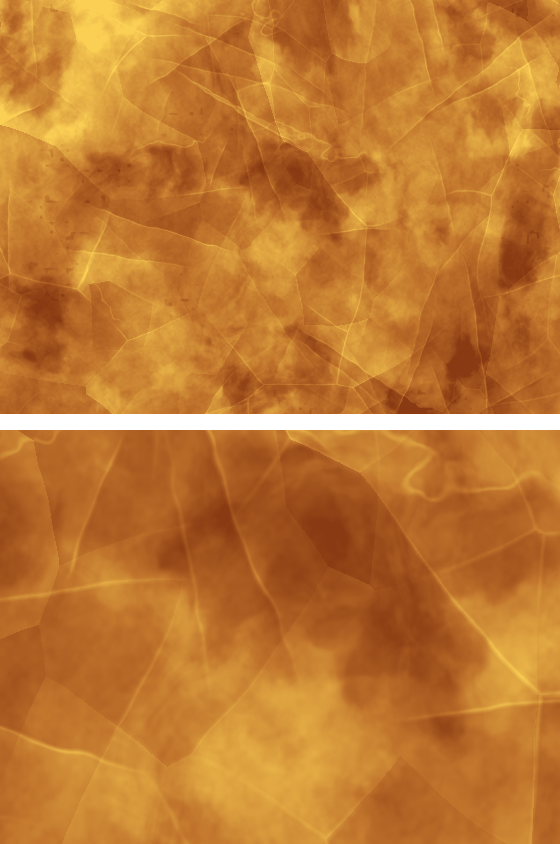
Top, the full canvas; bottom, a detail of the centre.
Give the GLSL for this texture, as a WebGL 2 fragment shader.

```glsl
#version 300 es
precision highp float;
// Crumpled amber parchment: cloudy stains, overlapping plates and bright creases.

uniform vec2 u_resolution;
out vec4 fragColor;

float hash(vec2 p) {
  return fract(sin(dot(p, vec2(127.1, 311.7))) * 43758.5453);
}

float noise(vec2 p) {
  vec2 i = floor(p), f = fract(p);
  f = f * f * (3.0 - 2.0 * f);
  return mix(mix(hash(i), hash(i + vec2(1, 0)), f.x),
             mix(hash(i + vec2(0, 1)), hash(i + vec2(1, 1)), f.x), f.y);
}

float fbm(vec2 p) {
  float sum = 0.0, amp = 0.5;
  for (int i = 0; i < 6; i++) {
    sum += amp * noise(p);
    p = mat2(1.6, 1.2, -1.2, 1.6) * p + 7.3;
    amp *= 0.5;
  }
  return sum;
}

// Voronoi plates: x = distance to the border, y = tilted tone of the plate
vec2 plates(vec2 p) {
  vec2 cell = floor(p), near = vec2(9.0), next = vec2(9.0), id = cell;
  for (int j = -2; j <= 2; j++) {
    for (int i = -2; i <= 2; i++) {
      vec2 c = cell + vec2(i, j);
      vec2 r = c + vec2(hash(c), hash(c + 31.7)) - p;
      if (dot(r, r) < dot(near, near)) {
        next = near;
        near = r;
        id = c;
      } else if (dot(r, r) < dot(next, next)) {
        next = r;
      }
    }
  }
  float angle = 6.283 * hash(id + 5.1);
  float tone = hash(id + 9.4) - 0.5 + 0.7 * dot(near, vec2(cos(angle), sin(angle)));
  return vec2(dot(0.5 * (near + next), normalize(next - near)), tone);
}

// Thin soft line around d = 0
float crease(float d, float width) {
  return 1.0 - smoothstep(0.0, width, abs(d));
}

// Scattered folds: lit on one side, shaded on the other, with a bright rim
float folds(vec2 p) {
  float sum = 0.0, wobble = 0.009 * (noise(p * 12.0) - 0.5) + 0.005 * (noise(p * 50.0) - 0.5);
  for (int i = 0; i < 52; i++) {
    vec2 seed = vec2(float(i) * 1.37, 4.2);
    vec2 q = p - vec2(1.4 * hash(seed), hash(seed + 2.6));
    float angle = 6.283 * hash(seed + 7.9);
    float halfLength = mix(0.06, 0.24, hash(seed + 11.3));
    q = mat2(cos(angle), -sin(angle), sin(angle), cos(angle)) * q;
    float d = q.y + wobble + 0.8 * (hash(seed + 15.8) - 0.5) * q.x * q.x;
    float mask = 1.0 - smoothstep(0.5, 1.0, abs(q.x) / halfLength);
    float lit = smoothstep(-0.0015, 0.0015, d);
    float shade = mix(-0.15, 0.13, lit) * exp(-abs(d) / 0.03);
    float rim = 0.3 * crease(d, 0.0036) * (0.2 + noise(p * 25.0 + seed));
    sum += mask * (shade + rim) * mix(0.25, 1.0, hash(seed + 19.2));
  }
  return sum;
}

void main() {
  vec2 p = gl_FragCoord.xy / u_resolution.y;
  vec2 warp = vec2(fbm(p * 3.0 + 2.0), fbm(p * 3.0 + 23.0)) - 0.5;
  vec2 bend = vec2(noise(p * 3.5 + 2.0), noise(p * 3.5 + 23.0)) - 0.5;

  // Pale top, brown base and drifting clouds
  float light = 0.36 + 0.48 * p.y;
  light += 0.95 * (fbm(p * 3.4 + 1.2 * warp + 64.0) - 0.5);

  // Rusty stains with ragged borders, paler patches and mottling
  float stain = fbm(p * vec2(8.0, 6.5) + 2.0 * warp + 27.0);
  light -= 0.42 * smoothstep(0.51, 0.69, stain);
  light += 0.2 * smoothstep(0.5, 0.68, fbm(p * 9.0 - 2.0 * warp + 71.0));
  light += 0.5 * (fbm(p * vec2(17.0, 14.0) + 4.0 * warp + 5.0) - 0.5);

  // Large and small plates whose borders are mostly worn away
  vec2 large = plates(p * 3.3 + 0.5 * bend + 0.12 * warp + 3.0);
  vec2 small = plates(p * vec2(6.8, 5.4) + 0.8 * bend + 0.2 * warp + 17.0);
  float worn = smoothstep(0.45, 0.75, noise(p * 6.0 + 8.0));
  light += 0.2 * large.y + 0.17 * small.y;
  light += worn * (0.2 * crease(large.x, 0.011) + 0.08 * exp(-large.x / 0.08));
  light += smoothstep(0.5, 0.8, noise(p * 7.0 + 47.0)) * 0.14 * crease(small.x, 0.019);
  light += folds(p);

  // Torn, wandering ridges
  float ridge = fbm(p * 2.6 + 55.0) - 0.5;
  light += 0.22 * crease(ridge, 0.007) * smoothstep(0.55, 0.8, noise(p * 5.0 + 33.0));

  // Brushed fibres, grain and small dark specks
  light += 0.22 * (fbm(p * vec2(52.0, 36.0) + 6.0 * warp) - 0.5);
  light += 0.07 * (noise(p * 170.0) - 0.5);
  light -= 0.2 * smoothstep(0.8, 0.95, noise(p * 80.0)) * smoothstep(0.65, 0.85, noise(p * 7.0 + 90.0));

  // Rust to amber to gold
  light = clamp(light, -0.12, 1.22);
  vec3 amber = vec3(0.75, 0.45, 0.17);
  vec3 color = light < 0.5
    ? mix(vec3(0.58, 0.27, 0.09), amber, light * 2.0)
    : mix(amber, vec3(0.91, 0.70, 0.28), light * 2.0 - 1.0);
  fragColor = vec4(color, 1.0);
}
```
